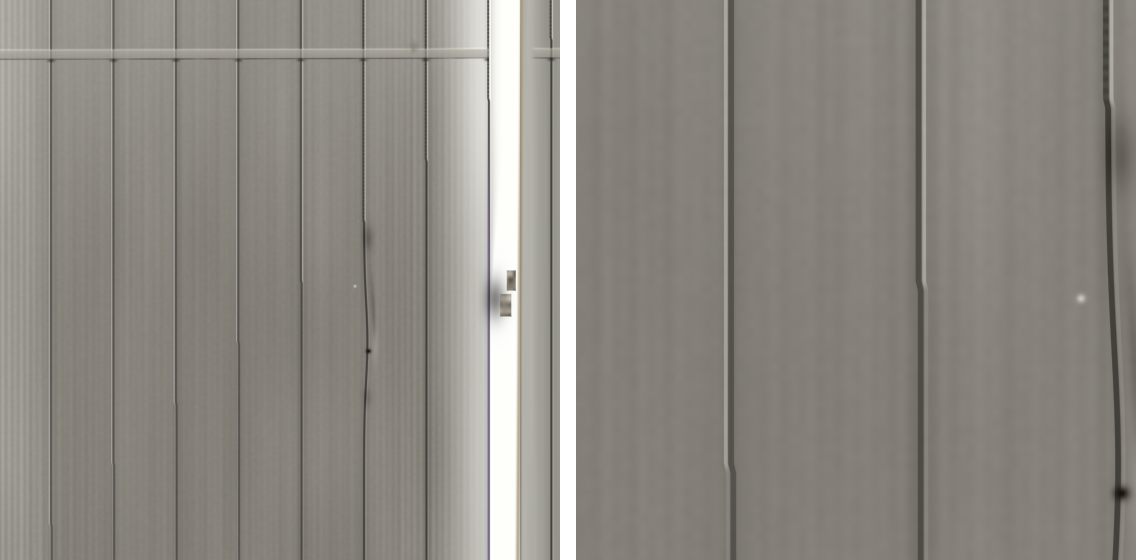
Left: the whole. Right: its middle third, enlarged.
Give the GLSL for this texture, as a WebGL 1 fragment shader.

```glsl
precision highp float;
// Grey ribbed wall panels: nine vertical seams on an even pitch, a rail near
// the top, and a bright open gap at the right with a latch. Seams come from a
// repeated distance; grain, dents and light are layered on top as soft masks.
uniform vec2 u_resolution;

const float PITCH = 0.1115;        // seam spacing
const float FIRST_SEAM = 0.0912;   // x of the leftmost seam
const float SEAM_WIDTH = 0.0017;   // half width of the dark line
const float RIBS_PER_PANEL = 10.0;
const float RAIL_Y = 0.9025;
const float RAIL_HALF = 0.0085;
const float GAP_LEFT = 0.873;
const float GAP_RIGHT = 0.928;
const vec2 HOLE = vec2(0.658, 0.373);
const vec3 PANEL = vec3(0.525, 0.510, 0.480);
const vec3 PALE = vec3(0.700, 0.695, 0.665);
const vec3 SHADOW = vec3(0.23, 0.22, 0.205);
const vec3 RAIL = vec3(0.615, 0.600, 0.565);
const vec3 DAYLIGHT = vec3(0.995, 0.995, 0.985);
const vec3 LATCH = vec3(0.48, 0.45, 0.40);

float hash(vec2 p) {
  vec3 q = fract(p.xyx * vec3(0.1031, 0.1030, 0.0973));
  q += dot(q, q.yzx + 33.33);
  return fract((q.x + q.y) * q.z);
}

float noise(vec2 p) {
  vec2 i = floor(p), f = fract(p);
  f = f * f * (3.0 - 2.0 * f);
  return mix(mix(hash(i), hash(i + vec2(1, 0)), f.x),
             mix(hash(i + vec2(0, 1)), hash(i + vec2(1, 1)), f.x), f.y);
}

// Soft elliptical spot: 1 at the centre, fading with distance.
float spot(vec2 p, vec2 centre, vec2 size) {
  vec2 d = (p - centre) / size;
  return exp(-dot(d, d));
}

// Line of given half width around distance zero, smoothed over one pixel.
float line(float d, float halfWidth, float px) {
  return 1.0 - smoothstep(halfWidth - px, halfWidth + px, abs(d));
}

float box(vec2 p, vec2 halfSize, float px) {
  vec2 d = abs(p) - halfSize;
  return 1.0 - smoothstep(-px, px, max(d.x, d.y));
}

void main() {
  vec2 p = gl_FragCoord.xy / u_resolution;
  float px = 0.8 / min(u_resolution.x, u_resolution.y);

  // Repeat: nearest seam, signed distance to it, and the panel index
  float seam = floor((p.x - FIRST_SEAM) / PITCH + 0.5);
  float panel = floor((p.x - FIRST_SEAM) / PITCH);
  float along = fract((p.x - FIRST_SEAM) / PITCH);
  float d = p.x - FIRST_SEAM - seam * PITCH;
  float stepY = 0.0625 + 0.1085 * seam;   // each seam shifts at its own height
  float upper = smoothstep(stepY - 0.004, stepY + 0.004, p.y);
  d -= 0.0013 * (1.0 - upper);
  float bent = 1.0 - step(0.5, abs(seam - 5.0));
  d -= bent * 0.006 * exp(-pow((p.y - 0.39) / 0.10, 2.0));

  // Panel base: light from the top and left edge, grain and ribs
  vec3 col = PANEL + 0.025 * (hash(vec2(panel + 7.0, 3.0)) - 0.5);
  col += vec3(0.065, 0.067, 0.07) * smoothstep(0.45, 1.05, p.y);
  col += vec3(0.085, 0.09, 0.09) * (1.0 - smoothstep(0.0, 0.13, p.x));
  col += 0.03 * (noise(p * vec2(150.0, 1.5)) - 0.5);
  col += 0.03 * (noise(p * vec2(14.0, 5.0)) - 0.5);
  col += 0.012 * (noise(p * 190.0) - 0.5);
  float ribAmount = 0.005 + 0.022 * (1.0 - smoothstep(0.03, 0.11, p.x))
                  + 0.016 * smoothstep(0.62, 0.80, p.x);
  col += ribAmount * sin(6.28318 * along * RIBS_PER_PANEL);

  // Daylight spilling over the last panels
  float spill = smoothstep(0.755, 0.895, p.x);
  float spillUp = 0.75 + 0.25 * smoothstep(0.45, 0.85, p.y);
  col = mix(col, vec3(0.94, 0.94, 0.92), spill * spillUp * step(p.x, GAP_RIGHT));
  float rightSide = smoothstep(GAP_RIGHT, GAP_RIGHT + 0.006, p.x);
  col = mix(col, PALE - 0.09 * smoothstep(0.94, 0.98, p.x)
            + 0.03 * (noise(p * vec2(160.0, 3.0)) - 0.5), rightSide);

  // Seams: soft shade, dark core with fine teeth, worn highlight
  float depth = mix(0.55, 0.88, smoothstep(0.45, 0.68, p.x));
  float teeth = 1.0 - 0.22 * upper * step(4.5, seam) * (0.5 + 0.5 * sin(p.y * 900.0));
  float glint = seam < 3.5 ? -0.0032 : 0.0034;
  col *= 1.0 - 0.13 * exp(-abs(d) / 0.006);
  col += 0.17 * line(d - glint, 0.0011, px) * mix(0.3, 1.0, upper);
  col = mix(col, SHADOW, depth * teeth * line(d, SEAM_WIDTH, px));

  // Dent around the bent seam, with a small hole and smudges
  float crease = p.x - HOLE.x - 0.010 + 0.06 * (p.y - 0.42);
  col -= 0.10 * exp(-pow(crease / 0.004, 2.0)) * spot(p, vec2(0.66, 0.45), vec2(0.04, 0.07));
  col += 0.09 * spot(p, HOLE + vec2(0.012, 0.01), vec2(0.005, 0.035));
  col -= 0.12 * spot(p, vec2(0.658, 0.575), vec2(0.009, 0.022));
  col -= 0.07 * spot(p, vec2(0.656, 0.29), vec2(0.008, 0.015));
  col = mix(col, vec3(0.09, 0.07, 0.05), spot(p, HOLE, vec2(0.0045, 0.004)));
  col += 0.28 * spot(p, vec2(0.634, 0.489), vec2(0.0025));

  // Rail: lit upper lip, dark lower lip, notches under the seams, a chip
  float railY = p.y - RAIL_Y - 0.0025 * p.x;
  float railSpan = 1.0 - step(GAP_LEFT, p.x) * (1.0 - smoothstep(0.945, 0.96, p.x));
  vec3 rail = mix(RAIL, col + 0.06, 0.4) + 4.0 * railY;
  col = mix(col, rail, railSpan * line(railY, RAIL_HALF, px));
  float lip = 0.45 + 0.55 * noise(vec2(p.x * 45.0, 2.0));
  col -= 0.19 * lip * railSpan * line(railY + RAIL_HALF, 0.0013, px);
  col += 0.07 * railSpan * line(railY - RAIL_HALF, 0.0018, px);
  col = mix(col, SHADOW, 0.8 * railSpan * spot(vec2(d, railY), vec2(0.0, -0.011), vec2(0.006, 0.003)));
  float chip = spot(p, vec2(0.736, 0.915), vec2(0.011, 0.009));
  col = mix(col, LATCH, 0.8 * chip * noise(p * 130.0));

  // Open gap: white core, soft upper left edge, coloured fringes
  float rightEdge = GAP_RIGHT - 0.007 * (1.0 - p.y);
  float softness = mix(0.004, 0.025, smoothstep(0.4, 0.75, p.y));
  float gap = smoothstep(GAP_LEFT, GAP_LEFT + softness, p.x)
            * (1.0 - smoothstep(rightEdge - 0.003, rightEdge + 0.003, p.x));
  col = mix(col, DAYLIGHT, gap);
  float low = 1.0 - smoothstep(0.55, 0.85, p.y);
  col = mix(col, vec3(0.55, 0.46, 0.72), 0.7 * low * line(p.x - GAP_LEFT + 0.001, 0.0014, px));
  col = mix(col, vec3(0.66, 0.58, 0.44), 0.65 * exp(-pow((p.x - rightEdge - 0.004) / 0.003, 2.0)));

  // Latch: two small blocks and the shade they throw to the left
  col *= 1.0 - 0.48 * spot(p, vec2(0.884, 0.466), vec2(0.018, 0.036));
  float blocks = max(box(p - vec2(0.913, 0.499), vec2(0.008, 0.018), px),
                     box(p - vec2(0.903, 0.455), vec2(0.010, 0.020), px));
  col = mix(col, LATCH + 0.5 * (noise(p * 90.0) - 0.4), 0.9 * blocks);

  gl_FragColor = vec4(clamp(col, 0.0, 1.0), 1.0);
}
```
